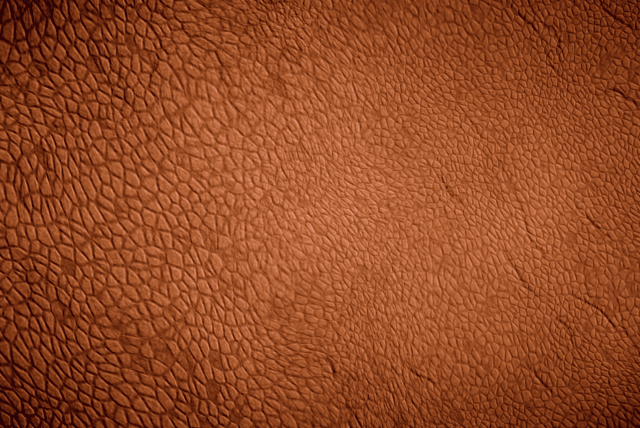
A Shadertoy shader for this texture:

```glsl
// Worn brown leather: stretched Voronoi pebbles, coarse at the left and fine at
// the right, with wrinkles and scattered creases cut into one height field.
// The field is lit from one side, darkened to the edges and toned by a ramp.

#define COARSE_SCALE 43.0
#define FINE_SCALE 72.0
#define GRAIN_ANGLE -1.0
#define GRAIN_STRETCH 0.62
#define CREASE_COUNT 16
#define CREASE_WIDTH 0.0045
#define LIGHT_DIR vec2(0.82, 0.57)
#define LIGHT_STEP 0.0019
#define RELIEF 0.58
#define CAVITY 0.30
#define VIGNETTE 1.65
#define MOTTLE 0.30

vec2 hash22(vec2 p) {
    vec3 h = fract(p.xyx * vec3(0.1031, 0.1030, 0.0973));
    h += dot(h, h.yzx + 33.33);
    return fract((h.xx + h.yz) * h.zy);
}

float noise(vec2 p) {
    vec2 cell = floor(p), f = fract(p);
    f = f * f * (3.0 - 2.0 * f);
    float bottom = mix(hash22(cell).x, hash22(cell + vec2(1, 0)).x, f.x);
    float top = mix(hash22(cell + vec2(0, 1)).x, hash22(cell + vec2(1, 1)).x, f.x);
    return mix(bottom, top, f.y);
}

float fbm(vec2 p) {
    float sum = 0.0, gain = 0.5;
    for (int i = 0; i < 4; i++) {
        sum += gain * noise(p);
        p = p * 2.03 + 17.3;
        gain *= 0.5;
    }
    return sum;
}

// Coordinates along (x) and across (y) a direction
vec2 alongAcross(vec2 p, float angle) {
    vec2 dir = vec2(cos(angle), sin(angle));
    return vec2(dot(p, dir), dot(p, vec2(-dir.y, dir.x)));
}

// Rounded pebbles: 0 in the gaps, 1 on the tops
float pebbles(vec2 p) {
    vec2 cell = floor(p), f = fract(p);
    float nearest = 8.0, second = 8.0;
    for (int y = -1; y <= 1; y++)
    for (int x = -1; x <= 1; x++) {
        vec2 offset = vec2(x, y);
        float d = length(offset + hash22(cell + offset) - f);
        second = min(second, max(nearest, d));
        nearest = min(nearest, d);
    }
    return smoothstep(0.0, 0.42, second - nearest);
}

// Scattered long folds, mostly in the right part
float creases(vec2 p) {
    float depth = 0.0;
    float wobble = 0.034 * (noise(p * 13.0) - 0.5) + 0.012 * (noise(p * 41.0) - 0.5);
    for (int i = 0; i < CREASE_COUNT; i++) {
        vec2 place = hash22(vec2(float(i) + 3.0, 7.0));
        vec2 shape = hash22(vec2(float(i) + 5.0, 19.0));
        vec2 center = vec2(mix(0.55, 1.48, sqrt(place.x)), place.y);
        vec2 q = alongAcross(p - center, GRAIN_ANGLE + 0.9 * (shape.x - 0.45));
        float taper = 1.0 - smoothstep(0.15, 1.0, abs(q.x) / mix(0.04, 0.15, shape.y));
        float across = (q.y + wobble) / CREASE_WIDTH;
        depth += taper * exp(-across * across) * mix(0.35, 0.95, shape.x);
    }
    return min(depth, 1.2);
}

float leatherHeight(vec2 p) {
    float fineness = smoothstep(0.25, 1.15, p.x + 0.5 * (noise(p * 4.0) - 0.5));
    vec2 warp = vec2(noise(p * 5.0), noise(p * 5.0 + 31.7)) - 0.5;
    vec2 q = alongAcross(p + 0.07 * warp, GRAIN_ANGLE);
    vec2 stretched = q * vec2(GRAIN_STRETCH, 1.0) + 5.0;

    float coarse = pebbles(stretched * COARSE_SCALE);
    float fine = pebbles(stretched * FINE_SCALE);
    float height = mix(coarse, 0.2 + 0.7 * fine, mix(0.2, 0.8, fineness));

    // Thin wrinkles along the grain
    float ridge = 1.0 - abs(2.0 * noise(q * vec2(7.0, 24.0) + 9.0) - 1.0);
    float patches = smoothstep(0.35, 0.75, noise(p * 3.5 + 4.0));
    height -= 0.45 * pow(ridge, 7.0) * patches;
    return height - creases(p) + 0.22 * (noise(p * 150.0) - 0.5);
}

// Tone 0..1 from dark brown to pale tan
vec3 leatherColor(float tone) {
    vec3 color = vec3(0.31, 0.09, 0.03) + tone * vec3(0.62, 0.40, 0.11);
    return max(color + tone * tone * vec3(-0.12, 0.0, 0.20), vec3(0.02, 0.01, 0.01));
}

void mainImage(out vec4 fragColor, in vec2 fragCoord) {
    vec2 p = fragCoord / iResolution.y;
    vec2 uv = fragCoord / iResolution.xy;

    // Slope towards the light, and depth in the gaps
    float shaded = leatherHeight(p - LIGHT_DIR * LIGHT_STEP);
    float facing = leatherHeight(p + LIGHT_DIR * LIGHT_STEP);
    float slope = shaded - facing;
    float level = 0.5 * (shaded + facing) - 0.6;

    // Dark edges, soft blotches and fine grain
    vec2 fromCenter = uv - vec2(0.54, 0.52);
    float tone = 0.80 - VIGNETTE * dot(fromCenter, fromCenter);
    tone += MOTTLE * (fbm(p * 4.0 + 2.0) - 0.47) + 0.16 * (noise(p * 210.0) - 0.5);
    float contrast = mix(1.15, 0.85, smoothstep(0.1, 0.8, uv.x));
    tone += contrast * (RELIEF * slope + CAVITY * level);

    fragColor = vec4(leatherColor(clamp(tone, -0.22, 1.2)), 1.0);
}
```
